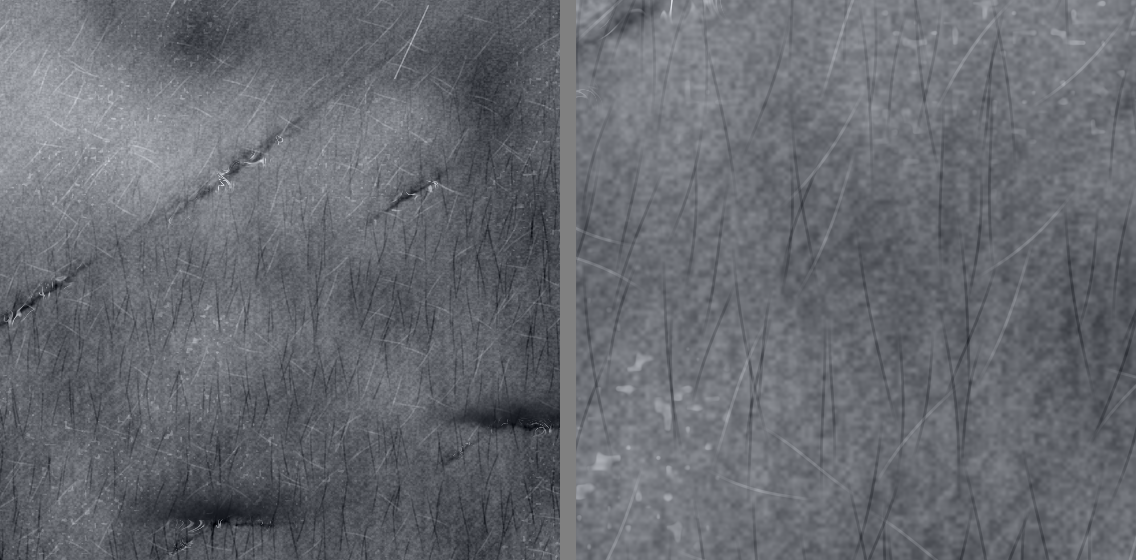
Left: the whole. Right: its middle third, enlarged.
Write a WebGL 2 fragment shader that draws this texture.

```glsl
#version 300 es
precision highp float;
// Worn slate-grey metal: soft pools of light and shade under fine grain,
// hairline scratches scattered on tilted grids, and diagonal torn cracks
// with two dark horizontal gashes, all built from value noise.

uniform vec2 u_resolution;
out vec4 outColor;

float hash(vec2 p) {
    return fract(sin(dot(p, vec2(127.1, 311.7))) * 43758.5);
}

float noise(vec2 p) {
    vec2 i = floor(p), f = fract(p);
    f = f * f * (3.0 - 2.0 * f);
    return mix(mix(hash(i), hash(i + vec2(1, 0)), f.x),
               mix(hash(i + vec2(0, 1)), hash(i + vec2(1, 1)), f.x), f.y);
}

float fbm(vec2 p) {
    float sum = 0.0, amp = 0.5;
    for (int i = 0; i < 5; i++) {
        sum += amp * noise(p);
        p = mat2(1.6, 1.2, -1.2, 1.6) * p + 7.3;
        amp *= 0.5;
    }
    return sum / 0.97;
}

// Turns the plane so that vertical lines lean right by the angle
vec2 lean(vec2 p, float a) {
    float c = cos(a), s = sin(a);
    return mat2(c, s, -s, c) * p;
}

float blob(vec2 p, vec2 centre, vec2 radii) {
    vec2 q = (p - centre) / radii;
    return exp(-dot(q, q));
}

// One tapered, slightly bent hairline in some cells of a tilted grid
float hairs(vec2 p, float angle, vec2 grid, float density, float seed, float px) {
    vec2 q = lean(p, angle) * grid + seed * 5.7;
    vec2 id = floor(q), f = fract(q);
    float r = hash(id + seed);
    float x = 0.3 + 0.4 * r + 0.12 * sin(f.y * 3.0 + r * 40.0);
    float d = abs(f.x - x) / grid.x;
    float taper = smoothstep(0.0, 0.4, f.y) * (1.0 - smoothstep(0.6, 1.0, f.y));
    float line = 1.0 - smoothstep(0.0004, 0.0006 + 1.1 * px, d);
    return line * taper * step(hash(id + seed + 3.1), density);
}

float segment(vec2 p, vec2 a, vec2 b, float px) {
    vec2 ab = b - a;
    float t = clamp(dot(p - a, ab) / dot(ab, ab), 0.0, 1.0);
    return 1.0 - smoothstep(0.0003, 0.0006 + px, length(p - a - ab * t));
}

// Torn seam from a to b: x is the shadow, y the bright raised flecks
vec2 crack(vec2 p, vec2 a, vec2 b, float width) {
    vec2 ab = b - a, dir = normalize(ab);
    float t = dot(p - a, ab) / dot(ab, ab);
    float side = dot(p - a, vec2(-dir.y, dir.x)) + 0.02 * (fbm(p * 35.0) - 0.5);
    float env = smoothstep(0.0, 0.4, t) * (1.0 - smoothstep(0.55, 1.0, t));
    float rough = smoothstep(0.3, 0.65, fbm(p * 55.0 + 4.0));
    float core = exp(-pow(side / (width * 0.25), 2.0));
    float spread = exp(-pow((side - width * 0.5) / width, 2.0));
    float ridge = 1.0 - abs(2.0 * noise(p * 75.0 + 9.0 * noise(p * 30.0)) - 1.0);
    float fleck = smoothstep(0.8, 0.97, ridge) * smoothstep(0.45, 0.7, noise(p * 48.0 + 2.0));
    float rim = exp(-pow((side + width * 0.1) / (width * 0.8), 2.0));
    return env * vec2(0.6 * core + 0.65 * spread * rough, fleck * rim);
}

// Dark horizontal smear, soft above and abrupt below
float gash(vec2 p, vec2 centre) {
    vec2 q = p - centre + 0.025 * (vec2(fbm(p * 18.0), fbm(p * 18.0 + 5.0)) - 0.5);
    float height = mix(0.013, 0.036, smoothstep(-0.01, 0.01, q.y));
    return blob(q, vec2(0), vec2(0.12, height)) * (0.75 + 0.5 * fbm(p * 45.0));
}

// Broad light and shade over the sheet
float shading(vec2 p) {
    vec2 w = p + 0.12 * (vec2(fbm(p * 4.0), fbm(p * 4.0 + 11.0)) - 0.5);
    float l = 0.385;
    l += 0.20 * blob(w, vec2(0.02, 0.84), vec2(0.25, 0.24));
    l += 0.15 * blob(w, vec2(0.29, 0.72), vec2(0.28, 0.18));
    l += 0.15 * blob(w, vec2(0.69, 0.73), vec2(0.14, 0.10));
    l += 0.05 * blob(w, vec2(0.40, 0.38), vec2(0.30, 0.10));
    l -= 0.17 * blob(w, vec2(0.37, 0.93), vec2(0.11, 0.08));
    l -= 0.11 * blob(w, vec2(0.20, 0.99), vec2(0.06, 0.07));
    l -= 0.11 * blob(w, vec2(1.00, 0.42), vec2(0.18, 0.30));
    l -= 0.07 * blob(w, vec2(0.88, 0.85), vec2(0.16, 0.20));
    l -= 0.06 * blob(w, vec2(0.58, 0.49), vec2(0.24, 0.07));
    l -= 0.06 * blob(w, vec2(0.65, 0.03), vec2(0.50, 0.14));
    return l + 0.22 * (fbm(p * 7.0 + 3.0) - 0.5);
}

void main() {
    float px = 1.0 / min(u_resolution.x, u_resolution.y);
    vec2 p = gl_FragCoord.xy * px;
    float l = shading(p);

    // Brushed streaks and fine grain
    float low = 1.0 - smoothstep(0.3, 0.75, p.y - 0.3 * p.x);
    l += 0.06 * low * (noise(p * vec2(110.0, 13.0)) - 0.5);
    l += 0.05 * (noise(lean(p, 0.75) * vec2(190.0, 16.0)) - 0.5);
    l += 0.10 * (noise(p * 260.0) - 0.5) + 0.07 * (noise(p * 410.0 + 8.0) - 0.5);
    float patchy = smoothstep(0.4, 0.65, fbm(p * 6.0 + 20.0));
    l += 0.13 * patchy * smoothstep(0.78, 0.95, noise(p * 170.0));

    // Dark upright hairs and pale slanted scratches
    for (int i = 0; i < 5; i++) {
        float k = float(i);
        float tilt = 0.45 * (hash(vec2(k, 2.0)) - 0.4);
        l -= 0.09 * (0.25 + 0.75 * low) * hairs(p, tilt, vec2(24.0, 7.0 + k), 0.5, k + 1.0, px);
        float slant = i < 3 ? 0.45 + 0.2 * k : -0.8 - 0.1 * k;
        l += 0.09 * hairs(p, slant, vec2(20.0, 9.0 + k), 0.22, k + 9.0, px);
    }
    l += 0.25 * segment(p, vec2(0.705, 0.86), vec2(0.765, 0.99), px);

    // Cracks, their long faint seam, and the gashes
    vec2 tear = crack(p, vec2(-0.08, 0.37), vec2(0.19, 0.55), 0.017);
    tear += crack(p, vec2(0.23, 0.56), vec2(0.60, 0.82), 0.019);
    tear += crack(p, vec2(0.63, 0.585), vec2(0.84, 0.72), 0.015);
    tear += 0.6 * crack(p, vec2(0.27, -0.01), vec2(0.40, 0.08), 0.012);
    tear += 0.6 * crack(p, vec2(0.76, 0.14), vec2(0.89, 0.24), 0.012);
    tear += crack(p, vec2(0.27, 0.067), vec2(0.57, 0.065), 0.014);
    tear += crack(p, vec2(0.78, 0.235), vec2(1.15, 0.245), 0.016);
    tear.x += 0.25 * segment(p, vec2(0.0, 0.42), vec2(0.70, 0.90), 3.0 * px);
    l -= 0.23 * min(tear.x, 1.3);
    l = mix(l, 0.09, clamp(0.85 * (gash(p, vec2(0.39, 0.08)) + gash(p, vec2(0.92, 0.25))), 0.0, 0.9));
    l += 0.42 * tear.y;

    // Cool grey tint
    vec3 color = vec3(l) + vec3(-0.013, -0.002, 0.022);
    outColor = vec4(clamp(color, 0.0, 1.0), 1.0);
}
```
